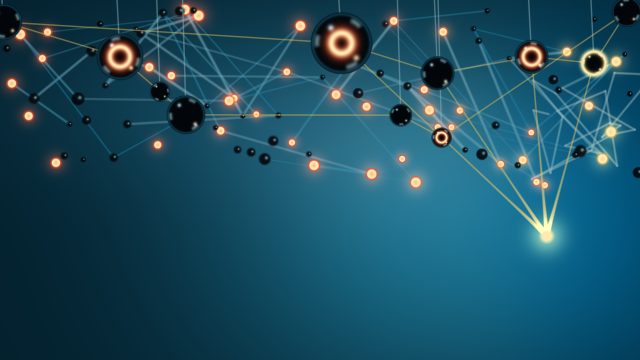
Write a Shadertoy shader that draws this background.

```glsl
// A hanging network of dark glass orbs, ember lights and fine strands over a teal haze.
// Hashed nodes under a curved canopy are joined by segments; larger orbs are shaded on top,
// and a fan of golden rays meets at one bright hub. The canvas is 16 by 9 units.

const vec3 DEEP = vec3(0.012, 0.12, 0.17);
const vec3 TEAL = vec3(0.10, 0.45, 0.57);
const vec3 BLUE = vec3(0.00, 0.43, 0.63);
const vec3 HAZE = vec3(0.10, 0.07, 0.06);
const vec3 CYAN = vec3(0.08, 0.48, 0.62);
const vec3 PALE = vec3(0.56, 0.70, 0.73);
const vec3 GLASS = vec3(0.008, 0.025, 0.04);
const vec3 CREAM = vec3(1.00, 0.92, 0.70);
const vec3 EMBER = vec3(1.00, 0.27, 0.10);
const vec3 GOLD = vec3(0.86, 0.72, 0.33);
const vec2 HUB = vec2(13.67, 3.10);
const vec2 LIGHT_CENTRE = vec2(11.7, 3.5);
const int STRANDS = 64;
const int MESH_STRANDS = 20;
const int NODES = 92;
const int RAYS = 4;
const int ORB_COUNT = 11;
// Main orbs: centre, radius, glowing ring radius as a share of the orb (0 = unlit).
// The first RAYS orbs are tied to the hub.
const vec4 ORBS[ORB_COUNT] = vec4[ORB_COUNT](
    vec4(8.54, 7.92, 0.77, 0.33), vec4(10.94, 7.17, 0.42, 0.0),
    vec4(13.29, 7.58, 0.42, 0.50), vec4(14.85, 7.42, 0.32, 0.90),
    vec4(15.67, 8.70, 0.37, 0.0), vec4(11.04, 5.56, 0.25, 0.50),
    vec4(10.02, 6.12, 0.28, 0.0), vec4(4.65, 6.13, 0.48, 0.0),
    vec4(4.00, 6.71, 0.25, 0.0), vec4(3.00, 7.58, 0.58, 0.43),
    vec4(0.10, 8.45, 0.45, 0.0));

vec2 hash2(float n) {
    vec3 q = fract(vec3(n) * vec3(0.1031, 0.1030, 0.0973));
    q += dot(q, q.yzx + 33.33);
    return fract((q.xx + q.yz) * q.zy);
}

float bump(float x) { return exp(-x * x); }

// Nodes spread evenly in x and hang above a curved lower limit.
vec2 node(float i) {
    float x = 16.0 * fract(i * 0.618034 + 0.13);
    float canopy = 4.45 + 0.45 * bump((x - 6.0) / 2.0) - 0.4 * bump((x - 12.5) / 1.5);
    return vec2(x, mix(canopy, 8.8, hash2(i + 7.0).y));
}

// Coverage of a shape of half width w at distance d, with edge softness.
float cover(float d, float w, float soft) {
    return 1.0 - smoothstep(max(w - soft, 0.0), w + soft, d);
}

float segment(vec2 p, vec2 a, vec2 b) {
    vec2 ab = b - a;
    float t = clamp(dot(p - a, ab) / dot(ab, ab), 0.0, 1.0);
    return length(p - a - ab * t);
}

vec3 backdrop(vec2 p) {
    vec2 q = (p - LIGHT_CENTRE) / vec2(6.6, 4.9);
    vec3 lit = mix(TEAL, BLUE, smoothstep(11.0, 16.0, p.x));
    vec3 col = mix(DEEP, lit, exp(-dot(q, q)));
    col += HAZE * bump(length((p - vec2(9.8, 5.4)) / vec2(3.6, 2.2)));
    return col + vec3(0.03, 0.08, 0.10) * bump(length((p - vec2(4.5, 6.5)) / vec2(4.5, 2.2)));
}

// Dark glass ball with cyan reflections and an optional glowing ring.
vec3 drawOrb(vec3 col, vec2 p, vec4 orb, float px) {
    vec2 n = (p - orb.xy) / orb.z;
    float d = length(n), angle = atan(n.y, n.x + 1e-5);
    float arc = smoothstep(0.55, 1.0, sin(angle * 3.0 + orb.x * 5.0));
    vec3 body = GLASS + PALE * 0.6 * arc * bump((d - 0.80) / 0.09);
    body += CYAN * 0.35 * bump((d - 0.94) / 0.06);
    body += PALE * bump(length(n - vec2(-0.35, 0.50)) / 0.10);
    body += CREAM * 0.7 * bump(length(n - vec2(0.48, -0.48)) / 0.10);
    col = mix(col, body, cover(d, 1.0, px / orb.z));
    if (orb.w > 0.0) {
        vec3 tint = mix(EMBER, GOLD, smoothstep(13.5, 14.8, orb.x));
        col += tint * 0.75 * bump((d - orb.w) / 0.23);
        col = mix(col, CREAM, bump((d - orb.w) / 0.12));
    }
    return col;
}

// Small ember: cream disc, warmer middle and red rim with a faint halo.
vec3 drawEmber(vec3 col, vec2 p, float r, float warmth, float px) {
    float d = length(p);
    vec3 rim = mix(EMBER, GOLD, warmth);
    col += rim * 0.35 * bump(d / (r * 1.9));
    vec3 disc = mix(CREAM, rim, smoothstep(0.65, 1.0, d / r));
    disc = mix(disc, mix(rim, CREAM, 0.5), 0.6 * bump(d / (r * 0.35)));
    return mix(col, disc, cover(d, r, px + 0.02));
}

void mainImage(out vec4 fragColor, in vec2 fragCoord) {
    float px = 9.0 / iResolution.y;
    vec2 p = fragCoord * px;
    vec3 col = backdrop(p);

    // Strands between neighbouring nodes; golden-ratio steps keep most of them short
    for (int i = 0; i < STRANDS; i++) {
        float id = float(i);
        vec2 h = hash2(id + 211.0), a = node(id);
        vec2 b = node(id + (h.x < 0.3 ? 2.0 : h.x < 0.65 ? 3.0 : 5.0));
        float fade = 1.0 - smoothstep(5.0, 13.0, distance(a, b));
        float line = cover(segment(p, a, b), 0.008 + 0.022 * h.y, px * (0.7 + h.x));
        col = mix(col, mix(CYAN, PALE, h.y * 0.9), line * fade * (0.3 + 0.4 * h.x));
    }
    // Dense pale mesh at the right
    for (int i = 0; i < MESH_STRANDS; i++) {
        float id = float(i);
        vec2 a = vec2(13.2, 4.5) + hash2(id + 401.0) * vec2(3.2, 2.7);
        vec2 b = vec2(13.2, 4.5) + hash2(id + 402.0) * vec2(3.2, 2.7);
        col = mix(col, PALE, 0.55 * cover(segment(p, a, b), 0.025, px));
    }
    // Dark beads and embers on the nodes
    for (int i = 0; i < NODES; i++) {
        float id = float(i);
        vec2 h = hash2(id + 83.0), q = p - node(id);
        if (h.x < 0.5) {
            float r = 0.06 + 0.10 * h.y * h.y;
            col = mix(col, GLASS, 0.9 * cover(length(q), r, px + 0.04 * h.x));
            col += PALE * 0.7 * bump(length(q - r * vec2(0.3, 0.2)) / (r * 0.28));
        } else {
            float warmth = h.y * smoothstep(9.0, 14.0, p.x);
            col = drawEmber(col, q, 0.085 + 0.065 * h.y, warmth, px);
        }
    }
    // Fine gold threads and hanging cords behind the main orbs
    for (int i = 0; i < ORB_COUNT; i++) {
        vec2 a = ORBS[i].xy, b = ORBS[(i + 1) % ORB_COUNT].xy;
        col = mix(col, GOLD, 0.5 * cover(segment(p, a, b), 0.01, px));
        col = mix(col, PALE, 0.5 * cover(segment(p, a, vec2(a.x - 0.1, 9.5)), 0.01, px));
    }
    // Rays thicken and brighten toward the hub
    float hubDist = length(p - HUB);
    float heat = exp(-hubDist * 0.9);
    for (int i = 0; i < RAYS; i++) {
        float ray = cover(segment(p, HUB, ORBS[i].xy), 0.01 + 0.05 * heat, px);
        col = mix(col, mix(GOLD, CREAM, heat), ray * (0.5 + 0.5 * heat));
    }
    for (int i = 0; i < ORB_COUNT; i++) col = drawOrb(col, p, ORBS[i], px);

    // Hub glow
    col += GOLD * 0.55 * bump(hubDist / 0.42);
    col = mix(col, CREAM, cover(hubDist, 0.16, px + 0.04));
    fragColor = vec4(clamp(col, 0.0, 1.0), 1.0);
}
```
